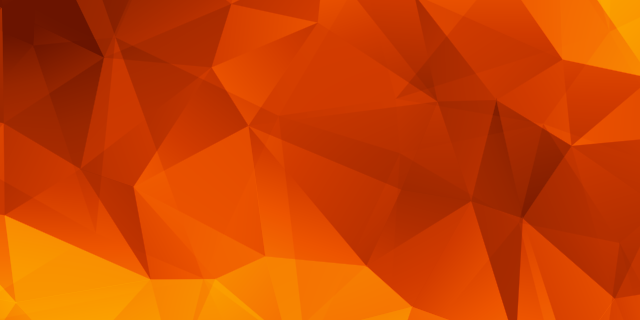
Reproduce this background procedurally as a WebGL 1 fragment shader.

```glsl
precision highp float;
// Low-poly backdrop of sharp, softly shaded triangles in ember reds and oranges.

uniform vec2 u_resolution;

#define CELL 0.29          // mesh spacing, in canvas heights
#define VEIL_CELL 0.43     // spacing of the faint overlay mesh
#define JITTER 0.84        // vertex scatter, below 1 keeps the mesh valid
#define TURN 0.42          // mesh rotation in radians
#define SPREAD 1.15        // tone difference between facets
#define SHADE 1.1          // tone slope inside a facet
#define VEIL 0.42          // strength of the overlay mesh
#define FOLLOW 0.25        // how far a facet follows the light within itself
#define EDGE 1.3           // edge softness

// Hash without sine: three values in 0..1.
vec3 hash3(vec2 p) {
    vec3 q = fract(p.xyx * vec3(0.1031, 0.1030, 0.0973));
    q += dot(q, q.yxz + 33.33);
    return fract((q.xxy + q.yzz) * q.zyx);
}

vec2 meshVertex(vec2 id, float seed) {
    return id + JITTER * (hash3(id + seed).xy - 0.5);
}

float cross2(vec2 a, vec2 b) {
    return a.x * b.y - a.y * b.x;
}

float area(vec2 a, vec2 b, vec2 c) {
    return cross2(b - a, c - a);
}

// Signed distance to the line a-b, positive on its left.
float side(vec2 p, vec2 a, vec2 b) {
    return cross2(b - a, p - a) / max(length(b - a), 1e-4);
}

// Adds one triangle: xy = centre, z = tone offset, w = coverage.
void addFacet(vec2 p, vec2 a, vec2 b, vec2 c, vec2 id, float soft, inout vec4 sum) {
    float inside = min(side(p, a, b), min(side(p, b, c), side(p, c, a)));
    float cover = clamp(0.5 + inside / soft, 0.0, 1.0);
    vec2 centre = (a + b + c) / 3.0;
    vec3 r = hash3(id);
    float tone = SPREAD * (r.x - 0.5) + SHADE * dot(p - centre, 2.0 * r.yz - 1.0);
    sum += cover * vec4(centre, tone, 1.0);
}

// Jittered grid whose quads are split along the better diagonal.
vec3 mesh(vec2 p, float cell, float seed) {
    mat2 turn = mat2(cos(TURN), sin(TURN), -sin(TURN), cos(TURN));
    vec2 q = turn * p / cell;
    float soft = EDGE / (u_resolution.y * cell);
    vec4 sum = vec4(0.0);
    for (int j = -1; j <= 1; j++) {
        for (int i = -1; i <= 1; i++) {
            vec2 id = floor(q) + vec2(float(i), float(j));
            vec2 a = meshVertex(id, seed);
            vec2 b = meshVertex(id + vec2(1.0, 0.0), seed);
            vec2 c = meshVertex(id + vec2(1.0, 1.0), seed);
            vec2 d = meshVertex(id + vec2(0.0, 1.0), seed);
            vec2 key = id + seed + 71.0;
            float splitAC = min(area(a, b, c), area(a, c, d));
            float splitBD = min(area(a, b, d), area(b, c, d));
            if (splitAC > splitBD) {
                addFacet(q, a, b, c, key, soft, sum);
                addFacet(q, a, c, d, key + 0.5, soft, sum);
            } else {
                addFacet(q, a, b, d, key, soft, sum);
                addFacet(q, b, c, d, key + 0.5, soft, sum);
            }
        }
    }
    vec3 facet = sum.xyz / max(sum.w, 1e-4);
    return vec3(facet.xy * turn * cell, facet.z);
}

float glow(vec2 p, vec2 centre, vec2 radius) {
    vec2 q = (p - centre) / radius;
    return exp(-dot(q, q));
}

// Broad light and shadow, in steps of the colour ramp.
float light(vec2 p) {
    float t = 2.45;
    t -= 3.2 * glow(p, vec2(0.08, 1.00), vec2(0.52, 0.48)); // upper left shadow
    t -= 2.4 * glow(p, vec2(1.42, 0.47), vec2(0.60, 0.43)); // right shadow
    t -= 1.4 * glow(p, vec2(0.42, 0.34), vec2(0.28, 0.22)); // red pocket
    t += 3.3 * glow(p, vec2(0.05, 0.06), vec2(0.42, 0.30)); // lower left fire
    t += 2.4 * glow(p, vec2(1.20, -0.05), vec2(0.65, 0.18)); // lower rim
    t += 2.5 * glow(p, vec2(1.97, 1.05), vec2(0.48, 0.42)); // upper right fire
    t += 1.8 * glow(p, vec2(0.85, 0.28), vec2(0.35, 0.30)); // central glow
    return t;
}

// Ramp from brown through red and orange to yellow.
vec3 ember(float t) {
    vec3 c = mix(vec3(0.42, 0.08, 0.0), vec3(0.60, 0.15, 0.0), clamp(t + 1.0, 0.0, 1.0));
    c = mix(c, vec3(0.70, 0.18, 0.0), clamp(t, 0.0, 1.0));
    c = mix(c, vec3(0.82, 0.23, 0.0), clamp(t - 1.0, 0.0, 1.0));
    c = mix(c, vec3(0.93, 0.33, 0.0), clamp(t - 2.0, 0.0, 1.0));
    c = mix(c, vec3(0.96, 0.44, 0.01), clamp(t - 3.0, 0.0, 1.0));
    c = mix(c, vec3(0.98, 0.60, 0.0), clamp(t - 4.0, 0.0, 1.0));
    return mix(c, vec3(1.0, 0.70, 0.0), clamp(t - 5.0, 0.0, 1.0));
}

void main() {
    vec2 p = gl_FragCoord.xy / u_resolution.y;
    vec3 facet = mesh(p, CELL, 17.0);
    float veil = mesh(p, VEIL_CELL, 53.0).z;
    float tone = light(mix(facet.xy, p, FOLLOW)) + facet.z + VEIL * veil;
    gl_FragColor = vec4(ember(tone), 1.0);
}
```
